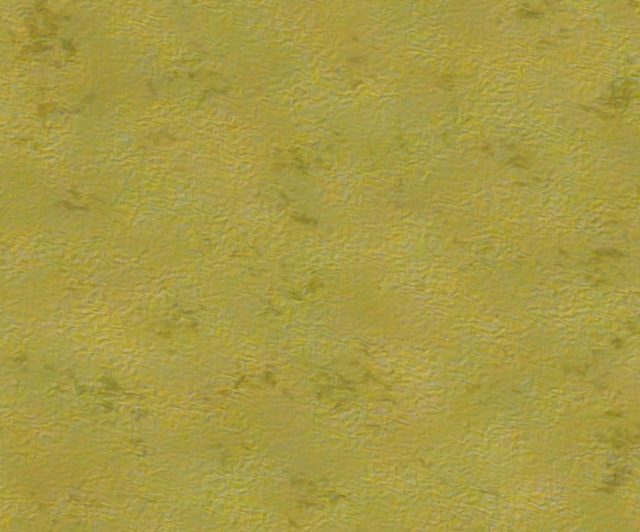
A Shadertoy shader for this texture:

```glsl
#define BASE_COLOR vec3(0.663, 0.612, 0.274)
#define OCHRE_SHIFT vec3(0.022, 0.010, -0.135)
#define GREEN_SHIFT vec3(-0.060, 0.014, 0.010)
#define DARK_SHIFT vec3(-0.095, -0.095, -0.085)
#define PALE_BLUE vec3(0.63, 0.66, 0.50)
#define PEBBLE_COLOR vec3(0.73, 0.66, 0.38)
#define GRAIN_SCALE vec2(72.0, 125.0)
#define GRAIN_TILT 0.14
#define RELIEF 0.135
#define PEBBLE_GRID 12.0
#define PEBBLE_SHARE 0.07

vec2 hash2(vec2 cell) {
    vec3 q = fract(cell.xyx * vec3(0.1031, 0.1030, 0.0973));
    q += dot(q, q.yzx + 33.33);
    return fract((q.xx + q.yz) * q.zy);
}

vec2 gradientAt(vec2 cell) {
    float angle = 6.2832 * hash2(cell).x;
    return vec2(cos(angle), sin(angle));
}

// Gradient noise, roughly -0.7 to 0.7
float noise(vec2 p) {
    vec2 i = floor(p), f = fract(p);
    vec2 u = f * f * f * (f * (f * 6.0 - 15.0) + 10.0);
    vec2 e = vec2(0.0, 1.0);
    float low = mix(dot(gradientAt(i), f), dot(gradientAt(i + e.yx), f - e.yx), u.x);
    float high = mix(dot(gradientAt(i + e), f - e), dot(gradientAt(i + 1.0), f - 1.0), u.x);
    return mix(low, high, u.y);
}

float fbm(vec2 p) {
    float sum = 0.0, amplitude = 1.0;
    for (int octave = 0; octave < 4; octave++) {
        sum += amplitude * noise(p);
        p = mat2(1.6, 1.2, -1.2, 1.6) * p + 17.3;
        amplitude *= 0.55;
    }
    return sum;
}

// Short flattened grains with wandering outlines
vec2 grainSpace(vec2 p) {
    vec2 warp = 0.012 * vec2(noise(p * 24.0), noise(p * 24.0 + 41.0));
    warp += 0.005 * vec2(noise(p * 65.0 + 9.0), noise(p * 65.0 + 77.0));
    p += warp;
    return vec2(p.x, p.y + GRAIN_TILT * p.x) * GRAIN_SCALE;
}

float grainHeight(vec2 p) {
    vec2 g = grainSpace(p);
    return noise(g) + 0.55 * noise(g * vec2(1.9, 1.5) + 63.0);
}

// Rounded pebbles: x is coverage, y is lighting, z is the cast shadow
vec3 pebbles(vec2 p) {
    vec2 cell = floor(p * PEBBLE_GRID);
    vec2 center = (cell + 0.2 + 0.6 * hash2(cell + 7.0)) / PEBBLE_GRID;
    vec2 pick = hash2(cell + 91.0);
    float radius = mix(0.004, 0.0068, pick.y);
    vec2 d = (p - center) / radius;
    float present = step(pick.x, PEBBLE_SHARE);
    float cover = 1.0 - smoothstep(0.5, 1.2, length(d));
    float shadow = 1.0 - smoothstep(0.5, 1.7, length(d - vec2(0.55, -0.6)));
    return present * vec3(cover, dot(d, vec2(-0.6, 0.7)) * cover, shadow);
}

void mainImage(out vec4 fragColor, in vec2 fragCoord) {
    vec2 p = fragCoord / iResolution.y;
    vec2 g = grainSpace(p);

    // Broad soft mottling
    float broad = fbm(p * vec2(3.2, 4.2) + 5.0);
    float patches = fbm(p * vec2(8.0, 11.0) + 29.0);
    float roughness = mix(0.5, 1.25, smoothstep(-0.45, 0.4, patches + 0.4 * broad));
    vec3 color = BASE_COLOR + 0.038 * broad + 0.020 * patches;

    // Ochre, greyish and green tints
    float ochre = 0.65 * noise(g * 0.55 + 11.0) + 0.75 * noise(g * 1.1 + 83.0);
    ochre = roughness * ochre + 0.34 * fbm(p * 12.0 + 53.0);
    color += OCHRE_SHIFT * ochre;
    color += GREEN_SHIFT * (0.45 * fbm(p * 6.0 + 71.0) + 0.6 * noise(g * 0.5 + 37.0));

    // Darker stains broken up by the grain
    float clump = fbm(p * vec2(6.5, 9.0) + 113.0);
    float stain = clump + 0.7 * noise(g * 0.45 + 19.0) + 0.4 * noise(g + 31.0);
    color += DARK_SHIFT * smoothstep(0.2, 1.0, stain);

    // Fine relief lit from the upper left
    vec2 toLight = vec2(-0.0015, 0.0020);
    float slope = grainHeight(p - toLight) - grainHeight(p + toLight);
    float grit = noise(p * vec2(150.0, 175.0) + 301.0);
    float shade = RELIEF * clamp(slope, -0.9, 0.9) + 0.045 * grit;
    color += roughness * shade * vec3(0.52, 0.50, 0.44);

    // Sparse bluish flecks in clusters
    float cluster = smoothstep(0.15, 0.6, fbm(p * 5.0 + 149.0));
    float fleck = smoothstep(0.24, 0.46, noise(g * 0.85 + 211.0));
    color = mix(color, PALE_BLUE, 0.6 * cluster * fleck);

    // Scattered pebbles
    vec3 pebble = pebbles(p);
    color -= 0.06 * pebble.z * (1.0 - pebble.x);
    color = mix(color, PEBBLE_COLOR + 0.05 * pebble.y, 0.55 * pebble.x);

    fragColor = vec4(clamp(color, 0.0, 1.0), 1.0);
}
```
